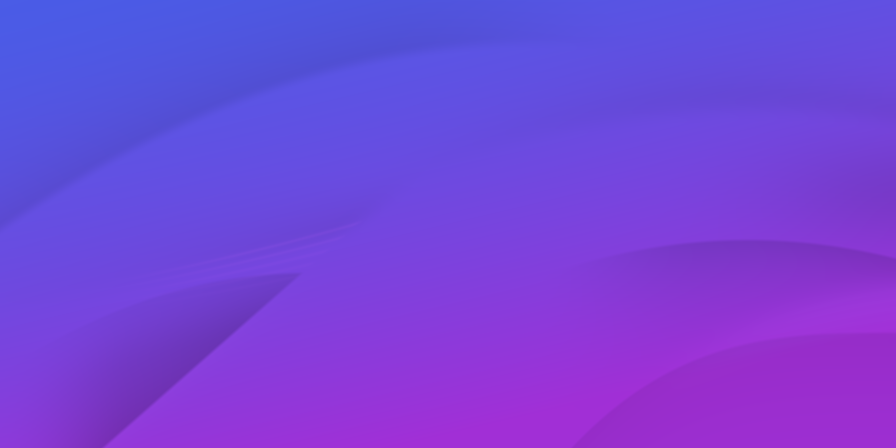
Give the GLSL for this background, as a Shadertoy shader.

```glsl
const vec3 BLUE = vec3(0.29, 0.36, 0.905);
const vec3 MAGENTA = vec3(0.63, 0.185, 0.84);
const vec3 SHADE_TINT = vec3(0.78, 0.80, 0.79);
const vec3 GLOW_TINT = vec3(0.70, 0.36, 0.95);
const vec2 GRADIENT_DIR = vec2(0.195, -0.83);
const float GRADIENT_CURVE = 1.4;
const float SHEET_FOOT = 0.23;    // where the diagonal sheet meets the bottom
const float SHEET_SLOPE = 0.88;
const float EDGE_SOFTNESS = 0.005;
const float STRAND_WIDTH = 0.004;
const int STRANDS = 5;

// Height of an arch with its crown at peak
float arch(float x, vec2 peak, float bend, float power) {
    return peak.y - bend * pow(abs(x - peak.x), power);
}

// Shadow that starts at an edge and fades with depth
float fold(float depth, float softness, float reach) {
    return smoothstep(-softness, softness, depth) * exp(-max(depth, 0.0) / reach);
}

float line(float offset, float width) {
    return exp(-offset * offset / (width * width));
}

void mainImage(out vec4 fragColor, in vec2 fragCoord) {
    vec2 p = fragCoord / iResolution.y;
    float pixel = 1.0 / iResolution.y;
    float crisp = max(EDGE_SOFTNESS, pixel);
    float strandWidth = max(STRAND_WIDTH, pixel);

    // Diagonal wash that lingers in the blue
    float wash = clamp(dot(p - vec2(0.0, 1.0), GRADIENT_DIR), 0.0, 1.0);
    vec3 color = mix(BLUE, MAGENTA, pow(wash, GRADIENT_CURVE));

    // Long upper ribbons, shaded above their edges
    float upper = p.y - arch(p.x, vec2(1.2, 0.905), 0.29, 2.0);
    float shade = 0.40 * fold(upper, 0.018, 0.13) * smoothstep(1.45, 0.85, p.x);
    float glow = 0.03 * fold(-upper, 0.018, 0.08) * smoothstep(1.5, 0.9, p.x);
    float second = p.y - arch(p.x, vec2(1.68, 0.765), 0.27, 2.0);
    shade += 0.34 * fold(second, 0.04, 0.075) * smoothstep(0.75, 1.7, p.x);

    // Diagonal sheet covering the left folds
    float behind = (p.y - SHEET_SLOPE * (p.x - SHEET_FOOT)) / length(vec2(1.0, SHEET_SLOPE));
    float sheetMask = smoothstep(-crisp, crisp, behind);
    float sheetFade = smoothstep(0.64, 0.42, p.y);
    glow += 0.10 * fold(-behind, crisp, 0.03) * smoothstep(0.45, 0.2, p.y);

    // Left leaf, deepest well below its arch
    float leaf = arch(p.x, vec2(0.68, 0.39), 0.48, 2.0) - p.y;
    shade += 0.88 * sheetMask * smoothstep(-crisp, crisp, leaf)
           * mix(0.55, 1.0, smoothstep(0.0, 0.14, leaf))
           * exp(-max(behind, 0.0) / 0.22) * smoothstep(-0.02, 0.30, p.x);

    // Hollow above the left strands
    float run = p.x - 0.34;
    float strandTop = 0.388 + 0.21 * run + 0.08 * run * run;
    shade += 0.45 * smoothstep(-0.04, 0.02, p.y - strandTop) * sheetFade
           * smoothstep(-0.03, 0.03, behind) * exp(-max(behind, 0.0) / 0.14);

    // Right leaf
    float strandRight = arch(p.x, vec2(2.15, 0.36), 0.42, 2.0);
    float rightLeaf = arch(p.x, vec2(1.67, 0.464), 0.38, 2.0) - p.y;
    shade += 0.55 * fold(rightLeaf, crisp, 0.12) * smoothstep(1.2, 1.6, p.x)
           * smoothstep(-0.04, 0.06, p.y - strandRight);

    // Lower right mound
    float mound = arch(p.x, vec2(2.0, 0.257), 0.677, 3.0) - p.y;
    shade += 0.33 * fold(mound, crisp, 0.22);

    // Soft hollow at the right side
    vec2 hollow = (p - vec2(2.04, 0.57)) / vec2(0.30, 0.12);
    shade += 0.42 * exp(-dot(hollow, hollow));

    // Fine strands fanning out beside both leaves
    for (int i = 0; i < STRANDS; i++) {
        float k = float(i) / float(STRANDS - 1);
        float leftY = strandTop - 0.065 * k - 0.05 * k * run;
        float leftSpan = smoothstep(0.2, 0.6, p.x) * sheetMask;
        glow += mix(0.13, 0.04, k) * leftSpan * line(p.y - leftY, strandWidth);
        float rightY = strandRight - 0.08 * k * smoothstep(1.2, 2.0, p.x);
        glow += 0.035 * smoothstep(1.45, 1.9, p.x) * line(p.y - rightY, 2.0 * strandWidth);
    }
    glow += 0.07 * line(p.y - strandRight + 0.025, 0.05) * smoothstep(1.3, 1.8, p.x);

    color *= mix(vec3(1.0), SHADE_TINT, clamp(shade, 0.0, 1.0));
    color = mix(color, GLOW_TINT, clamp(glow, 0.0, 0.5));
    fragColor = vec4(color, 1.0);
}
```
